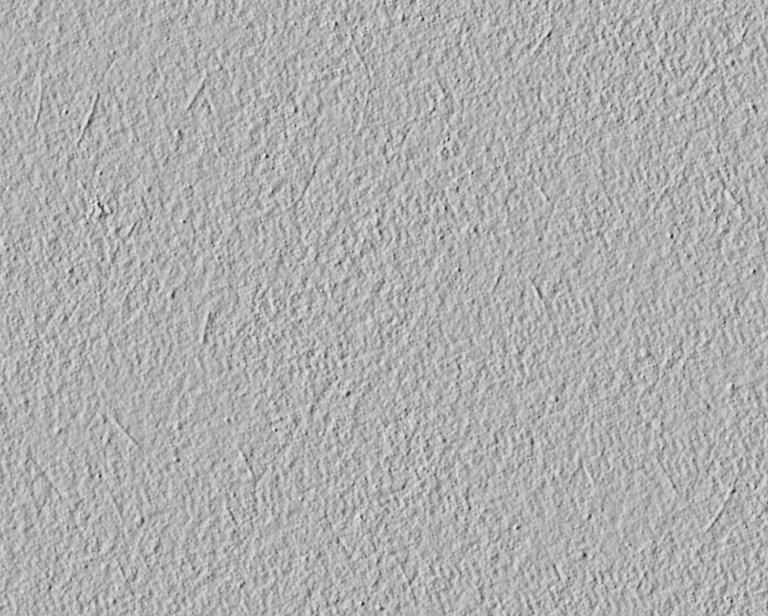
A Shadertoy shader for this texture:

```glsl
const vec2 LIGHT_DIR = vec2(-0.96, 0.28);
const float RELIEF_STEP = 0.0014;
const float RELIEF_GAIN = 0.58;
const vec3 PLASTER = vec3(0.69);

float hash(vec2 p) {
    return fract(sin(dot(p, vec2(127.1, 311.7))) * 43758.5453);
}

vec2 hash2(vec2 p) {
    return vec2(hash(p), hash(p + 57.3));
}

mat2 rotation(float angle) {
    float c = cos(angle), s = sin(angle);
    return mat2(c, s, -s, c);
}

float noise(vec2 p) {
    vec2 cell = floor(p), f = fract(p);
    f = f * f * (3.0 - 2.0 * f);
    float low = mix(hash(cell), hash(cell + vec2(1, 0)), f.x);
    float high = mix(hash(cell + vec2(0, 1)), hash(cell + vec2(1, 1)), f.x);
    return mix(low, high, f.y);
}

// Round domes, at most one per cell; radii are in cells
float domes(vec2 p, float freq, float chance, vec2 radii, float seed) {
    p *= freq;
    vec2 cell = floor(p);
    float height = 0.0;
    for (int y = -1; y <= 1; y++)
    for (int x = -1; x <= 1; x++) {
        vec2 id = cell + vec2(x, y);
        vec2 key = id + seed;
        vec2 centre = id + 0.15 + 0.7 * hash2(key);
        float radius = mix(radii.x, radii.y, hash(key + 13.7));
        float present = step(hash(key + 29.1), chance);
        float dome = 1.0 - smoothstep(0.0, radius, length(p - centre));
        height = max(height, present * dome);
    }
    return height;
}

// Short curved trowel marks, raised or sunken
float trowelMarks(vec2 p, float freq, float chance, float width, float seed) {
    vec2 cell = floor(p * freq);
    float height = 0.0;
    for (int y = -1; y <= 1; y++)
    for (int x = -1; x <= 1; x++) {
        vec2 id = cell + vec2(x, y);
        vec2 key = id + seed;
        vec2 q = p - (id + hash2(key)) / freq;
        float lean = hash(key + 5.9);
        float angle = lean < 0.6 ? mix(1.95, 2.4, lean / 0.6) : mix(0.9, 1.45, (lean - 0.6) / 0.4);
        q = q * rotation(angle);
        float bend = 6.0 * (hash(key + 8.3) - 0.5);
        float across = (q.y - bend * q.x * q.x) / width;
        float halfLength = mix(0.02, 0.065, hash(key + 17.1));
        float fade = 1.0 - smoothstep(0.4 * halfLength, halfLength, abs(q.x));
        float side = hash(key + 21.7) < 0.65 ? 1.0 : -0.7;
        float present = step(hash(key + 33.3), chance);
        height += present * side * fade * exp(-across * across);
    }
    return height;
}

// Sandy grain, in three turned octaves
float grain(vec2 p) {
    float height = 0.55 * noise(rotation(0.5) * p * 80.0);
    height += 0.50 * noise(rotation(1.2) * p * 150.0 + 31.0);
    height += 0.33 * noise(rotation(2.1) * p * 235.0 + 73.0);
    return height;
}

float plasterHeight(vec2 p, float roughness) {
    float height = roughness * grain(p);
    height += 0.27 * roughness * domes(p, 60.0, 0.5, vec2(0.2, 0.42), 3.0);
    height += 0.75 * domes(p, 15.0, 0.28, vec2(0.07, 0.15), 41.0);
    height += 0.50 * trowelMarks(p, 5.0, 0.75, 0.0036, 11.0);
    height += 0.36 * trowelMarks(p, 7.0, 0.4, 0.003, 87.0);
    return height;
}

void mainImage(out vec4 fragColor, in vec2 fragCoord) {
    vec2 p = fragCoord / iResolution.y + 2.0;

    // Smoother and rougher areas, with a few torn spots
    float patches = 0.5 * noise(p * 6.0) + 0.5 * noise(p * 17.0 + 19.0);
    vec2 ragged = p + 0.02 * vec2(noise(p * 45.0), noise(p * 45.0 + 9.0));
    float torn = domes(ragged * vec2(1.3, 0.9), 3.0, 0.4, vec2(0.06, 0.13), 61.0);
    float roughness = mix(0.6, 1.35, patches) + 1.3 * torn;

    // Raking light from the left
    vec2 offset = RELIEF_STEP * LIGHT_DIR;
    float slope = plasterHeight(p - offset, roughness) - plasterHeight(p + offset, roughness);
    float shade = clamp(RELIEF_GAIN * slope, -0.36, 0.3);
    shade -= 1.3 * shade * shade;

    fragColor = vec4(PLASTER + shade, 1.0);
}
```
